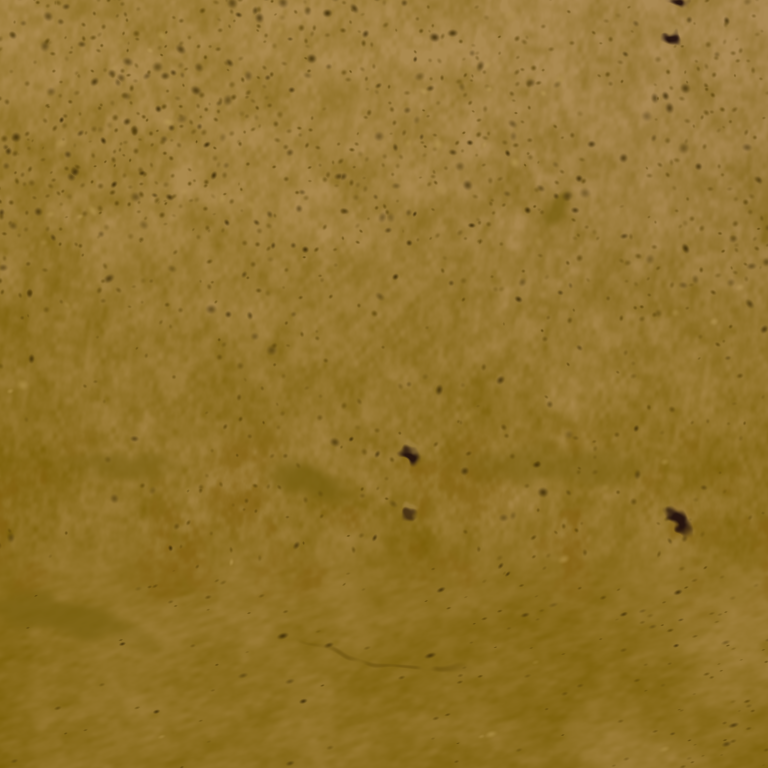
Reproduce this texture procedurally as a Shadertoy shader.

```glsl
// Weathered ochre plaster: a pale, pitted upper part fading into olive below.
// Layered value noise gives the mottling; hashed cells scatter pits and flecks,
// and soft bent ellipses make the smudges, rust stains and deep chips.

float hash(vec2 p) {
    return fract(sin(dot(p, vec2(127.1, 311.7))) * 43758.5453);
}

float noise(vec2 p) {
    vec2 i = floor(p), f = fract(p);
    f = f * f * (3.0 - 2.0 * f);
    return mix(mix(hash(i), hash(i + vec2(1, 0)), f.x),
               mix(hash(i + vec2(0, 1)), hash(i + vec2(1, 1)), f.x), f.y);
}

vec2 rotate(vec2 p, float a) {
    return vec2(cos(a) * p.x + sin(a) * p.y, cos(a) * p.y - sin(a) * p.x);
}

float fbm(vec2 p) {
    float sum = 0.0, amp = 0.5;
    for (int i = 0; i < 4; i++) {
        sum += amp * noise(p);
        p = rotate(p, 0.64) * 2.03 + 17.3;
        amp *= 0.5;
    }
    return sum / 0.9375;
}

// Soft ellipse, bent downwards along its length
float smudge(vec2 p, vec2 centre, vec2 size, float angle, float bend) {
    vec2 q = rotate(p - centre, angle) / size;
    q.y += bend * q.x * q.x;
    return 1.0 - smoothstep(0.35, 1.3, length(q));
}

// How many cells hold a pit: clusters in the upper part, some at lower right
float pitDensity(vec2 p) {
    float upper = smoothstep(0.5, 0.75, p.y) * (0.6 + 0.6 * smoothstep(0.6, 0.1, p.x));
    float corner = smoothstep(0.75, 0.95, p.x) * smoothstep(0.32, 0.15, p.y);
    return (0.04 + 0.17 * upper + 0.16 * corner) * (0.2 + 1.7 * noise(p * 9.0 + 3.0));
}

// Scattered soft specks of varied size and depth
float pits(vec2 p, float cells, float share, float seed) {
    float depth = 0.0;
    vec2 home = floor(p * cells);
    float low = smoothstep(0.35, 0.2, p.y);
    for (int y = -1; y <= 1; y++)
    for (int x = -1; x <= 1; x++) {
        vec2 cell = home + vec2(x, y), id = cell + seed;
        vec2 centre = cell + vec2(hash(id + 3.1), hash(id + 7.7));
        float present = step(hash(id), share * pitDensity(centre / cells));
        vec2 q = rotate(p * cells - centre, mix(hash(id + 5.3) * 3.14, 0.3, low));
        q.y *= 1.0 + 0.5 * hash(id + 9.4) + 0.7 * low;
        float radius = 0.2 + 0.2 * hash(id + 2.6);
        float strength = 0.3 + 0.7 * hash(id + 4.8);
        depth = max(depth, present * strength * (1.0 - smoothstep(0.0, radius * 1.25, length(q))));
    }
    return depth;
}

void mainImage(out vec4 fragColor, in vec2 fragCoord) {
    vec2 p = fragCoord / iResolution.xy;
    float low = smoothstep(0.34, 0.18, p.y);

    // Mottling: upright grain above, slanted streaks below
    vec2 tilted = rotate(p, -0.15), slanted = rotate(p, 0.3);
    float upright = 1.7 * (fbm(tilted * vec2(50.0, 36.0)) - 0.5) + 0.9 * (noise(tilted * vec2(150.0, 105.0)) - 0.5);
    float streaks = 1.6 * (fbm(slanted * vec2(30.0, 52.0)) - 0.5) + 0.9 * (noise(slanted * vec2(75.0, 150.0)) - 0.5);
    float grain = mix(upright, streaks, low);
    float clouds = fbm(p * vec2(4.0, 5.5) + 4.0) - 0.5;
    float patches = fbm(p * vec2(15.0, 17.0) + 50.0) - 0.5;

    // Ochre ramp: pale at the top, darkest in a band below the middle
    float band = smoothstep(0.17, 0.27, p.y) * smoothstep(0.47, 0.36, p.y);
    float tone = 0.35 + 0.53 * smoothstep(0.38, 0.95, p.y) - 0.04 * band;
    tone += 0.36 * grain * (1.0 - 0.25 * low) + 0.6 * clouds + 0.55 * patches;
    vec3 col = mix(vec3(0.505, 0.395, 0.06), vec3(0.66, 0.53, 0.28), clamp(tone, -0.15, 1.1));
    col.b += 0.025 * smoothstep(0.3, 1.0, p.x) * smoothstep(0.4, 0.8, p.y);

    // Rust stains in the dark band
    float rust = 0.5 * band * smoothstep(0.52, 0.75, fbm(p * vec2(20.0, 16.0) + 80.0));
    rust += 0.4 * smudge(p, vec2(0.31, 0.36), vec2(0.05, 0.06), 0.3, 0.0);
    rust += 0.3 * smudge(p, vec2(0.62, 0.37), vec2(0.055, 0.06), 0.0, 0.0);
    col = mix(col, vec3(0.53, 0.375, 0.06), rust * clamp(0.6 - 1.2 * grain, 0.0, 1.0));

    // Olive smudges with ragged edges
    vec2 s = p + 0.02 * (vec2(noise(p * 35.0), noise(p * 35.0 + 40.0)) - 0.5);
    float olive = 0.8 * smudge(s, vec2(0.4, 0.373), vec2(0.062, 0.025), -0.33, 0.1);
    olive = max(olive, 0.7 * smudge(s, vec2(0.08, 0.198), vec2(0.13, 0.024), -0.17, 0.5));
    olive = max(olive, 0.5 * smudge(s, vec2(0.16, 0.394), vec2(0.07, 0.018), 0.0, 0.0));
    olive = max(olive, 0.5 * smudge(s, vec2(0.72, 0.395), vec2(0.14, 0.025), 0.0, 0.0));
    olive = max(olive, 0.7 * smudge(s, vec2(0.725, 0.727), vec2(0.027, 0.012), 0.6, 0.0));
    col = mix(col, vec3(0.475, 0.38, 0.06), olive);

    // Small pits and pale flecks
    col = mix(col, vec3(0.24, 0.17, 0.02), 0.85 * pits(p, 52.0, 0.8, 0.0));
    col = mix(col, vec3(0.34, 0.25, 0.02), 0.7 * pits(p, 80.0, 1.3, 60.0));
    col = mix(col, vec3(0.76, 0.64, 0.36), 0.5 * pits(p, 44.0, 0.35, 130.0));

    // Fine curved scratch
    float x = p.x - 0.5;
    float scratch = 1.0 - smoothstep(0.0005, 0.005, abs(s.y - 0.138 + 0.2 * x - 0.8 * x * x));
    scratch *= smoothstep(0.13, 0.07, abs(x)) * smoothstep(0.1, 0.7, noise(p * 45.0));
    col = mix(col, vec3(0.4, 0.3, 0.04), 0.5 * scratch);

    // Deep chips: position and half length, each with a pale upper edge
    vec3 chips[5] = vec3[5](vec3(0.535, 0.408, 0.014), vec3(0.533, 0.33, 0.01),
        vec3(0.884, 0.322, 0.021), vec3(0.875, 0.951, 0.012), vec3(0.884, 0.999, 0.012));
    vec2 c = p + 0.009 * (vec2(noise(p * 110.0), noise(p * 110.0 + 70.0)) - 0.5);
    for (int i = 0; i < 5; i++) {
        vec2 size = vec2(chips[i].z, 0.005 + 0.22 * chips[i].z);
        float angle = -0.85 * smoothstep(0.009, 0.016, chips[i].z);
        float edge = smudge(c, chips[i].xy + vec2(0.001, 0.01), size, angle, 0.0);
        col = mix(col, vec3(0.68, 0.56, 0.34), 0.4 * edge);
        float depth = 0.6 + 0.35 * smoothstep(0.01, 0.012, chips[i].z);
        col = mix(col, vec3(0.13, 0.06, 0.05), depth * smudge(c, chips[i].xy, size, angle, 0.2));
    }

    fragColor = vec4(col, 1.0);
}
```
